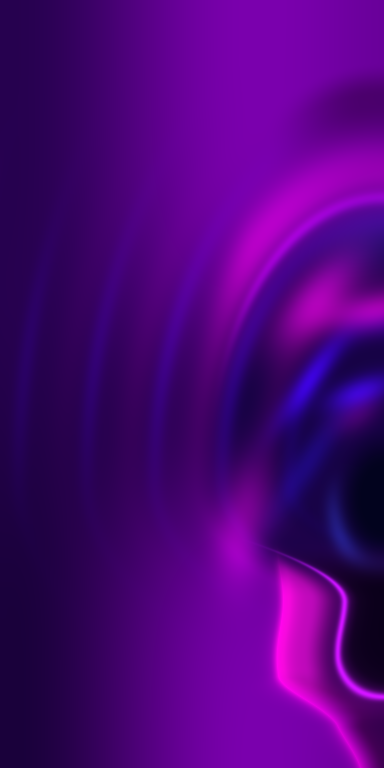
This background is drawn by a Shadertoy shader. Its source:

```glsl
const float TAU = 6.2831853;

// Soft elliptical spot, turned by an angle
float spot(vec2 p, vec2 center, vec2 radius, float angle) {
    float c = cos(angle), s = sin(angle);
    vec2 q = mat2(c, -s, s, c) * (p - center) / radius;
    return exp(-dot(q, q));
}

float bell(float x, float width) {
    return exp(-x * x / (width * width));
}

float smoothMax(float a, float b, float k) {
    float h = max(k - abs(a - b), 0.0) / k;
    return max(a, b) + h * h * k * 0.25;
}

// Left border of the pink fold at a given height
float foldEdge(float y) {
    return 0.73 + 0.008 * sin(y * 21.0 - 7.6)
         + 0.13 * smoothstep(0.24, 0.11, y) + 0.09 * smoothstep(0.15, -0.02, y);
}

// Signed distance to the dark hollow, negative inside
float hollow(vec2 p) {
    float lean = max(p.y - 0.43, 0.0);
    float side = 0.889 + 0.009 * sin((p.y - 0.37) * 22.0) - 9.0 * lean * lean;
    return smoothMax(side - p.x, 0.185 - p.y, 0.11);
}

vec3 backdrop(vec2 p) {
    float light = smoothstep(0.03, 0.66, p.x);
    light *= 1.0 - 0.78 * bell(p.y - 0.93, 0.36);
    light *= 1.0 - 0.22 * smoothstep(0.7, 1.05, p.x);
    vec3 shade = mix(vec3(0.10, 0.005, 0.23), vec3(0.15, 0.005, 0.31), smoothstep(0.3, 1.3, p.y));
    return mix(shade, vec3(0.48, 0.0, 0.68), light);
}

// Nested elliptical ripples around the right border
vec3 ripples(vec3 col, vec2 p) {
    vec2 q = vec2((p.x - 1.0) / 0.62, p.y - 0.75);
    q.y *= q.y < 0.0 ? 2.4 : 1.0;
    float r = length(q);

    // Dusky crescent above, then the dark core
    float crescent = smoothstep(1.09, 1.0, r) * smoothstep(0.84, 0.98, r);
    col = mix(col, vec3(0.25, 0.0, 0.36), 0.75 * crescent * smoothstep(0.68, 0.95, p.x) * step(0.75, p.y));
    col = mix(col, vec3(0.07, 0.01, 0.25), 0.9 * smoothstep(0.8, 0.6, r));

    // Blue and magenta streaks, fading along the arcs
    float phase = TAU * (r - 0.965) / 0.285;
    float span = bell(p.y - 1.05, 0.33) * smoothstep(0.25, 0.5, r);
    col += vec3(0.05, 0.0, 0.24) * span * pow(0.5 + 0.5 * cos(phase), 6.0) * mix(0.35, 1.0, p.x);
    col += vec3(0.13, 0.0, 0.08) * span * pow(0.5 + 0.5 * cos(phase - 2.4), 2.0) * p.x;

    // Magenta sweep and the thin rim beneath it
    float sweep = bell(p.y - 1.36, 0.3) * smoothstep(0.48, 0.66, p.x);
    col += vec3(0.27, 0.0, 0.15) * sweep * bell(r - 0.82, 0.075);
    col += vec3(0.2, 0.0, 0.24) * sweep * bell(r - 0.735, 0.018);
    return col;
}

vec3 innerGlows(vec3 col, vec2 p) {
    col += vec3(0.05, 0.04, 0.15) * spot(p, vec2(0.98, 1.39), vec2(0.16, 0.08), 0.3);
    col += vec3(0.52, 0.0, 0.40) * spot(p, vec2(0.82, 1.22), vec2(0.15, 0.065), 0.85);
    col += vec3(0.52, 0.0, 0.40) * spot(p, vec2(0.98, 1.19), vec2(0.12, 0.045), 0.2);
    col += vec3(0.12, 0.0, 0.48) * spot(p, vec2(0.80, 1.00), vec2(0.13, 0.03), 0.95);
    col += vec3(0.13, 0.01, 0.52) * spot(p, vec2(0.94, 0.98), vec2(0.09, 0.035), 0.35);
    col += vec3(0.18, 0.0, 0.16) * spot(p, vec2(0.93, 0.92), vec2(0.07, 0.04), 0.6);
    col += vec3(0.03, 0.02, 0.22) * spot(p, vec2(0.80, 0.79), vec2(0.16, 0.035), 1.0);
    col += vec3(0.40, 0.0, 0.32) * spot(p, vec2(0.635, 0.65), vec2(0.065, 0.15), -0.12);

    // Black pool with a blue lower rim
    float pool = length((p - vec2(1.0, 0.70)) / vec2(0.8, 1.15));
    col = mix(col, vec3(0.0, 0.01, 0.10), 0.9 * smoothstep(0.17, 0.07, pool));
    float rim = bell(pool - 0.165, 0.03) * smoothstep(0.8, 0.6, p.y);
    return col + vec3(0.04, 0.10, 0.24) * rim;
}

vec3 pinkFold(vec3 col, vec2 p) {
    float slope = (foldEdge(p.y + 0.01) - foldEdge(p.y - 0.01)) / 0.02;
    float edge = (p.x - foldEdge(p.y)) / sqrt(1.0 + slope * slope);
    float fade = smoothstep(0.60, 0.44, p.y);
    float d = hollow(p);

    // Dark folds behind the edge, then the lit body
    col = mix(col, vec3(0.19, 0.0, 0.29), fade * smoothstep(-0.005, 0.06, edge));
    float body = smoothstep(-0.02, 0.02, edge) * smoothstep(0.005, 0.09, d);
    body *= smoothstep(0.12, 0.26, p.y);
    col = mix(col, vec3(0.76, 0.04, 0.75), 0.9 * fade * body);
    float glow = exp(-abs(edge) / (edge < 0.0 ? 0.014 : 0.03));
    col += vec3(0.42, 0.0, 0.24) * fade * glow;

    // Hollow and its bright outline
    float low = smoothstep(0.58, 0.46, p.y);
    col = mix(col, vec3(0.03, 0.0, 0.09), 0.95 * low * smoothstep(0.01, -0.04, d));
    float outline = bell(d, 0.009) + 0.3 * exp(-abs(d) / 0.025);
    return col + vec3(0.50, 0.06, 0.58) * outline * smoothstep(0.60, 0.46, p.y);
}

void mainImage(out vec4 fragColor, in vec2 fragCoord) {
    vec2 p = fragCoord / iResolution.xy * vec2(1.0, 2.0);
    vec3 col = backdrop(p);
    col = ripples(col, p);
    col = innerGlows(col, p);
    col = pinkFold(col, p);
    fragColor = vec4(clamp(col, 0.0, 1.0), 1.0);
}
```
